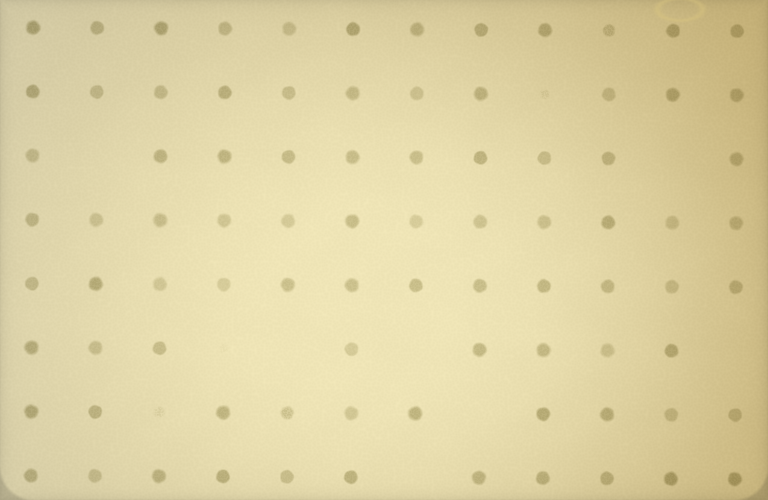
Write a Shadertoy shader that draws this pattern.

```glsl
// Aged cream paper with a slightly tilted 12 by 8 grid of worn olive dots.

const vec2 GRID_COUNT = vec2(12.0, 8.0);
const vec2 GRID_ORIGIN = vec2(0.0618, 0.0488); // centre of the lower left dot
const float GRID_STEP = 0.128;                 // in canvas heights
const float GRID_TILT = -0.005;
const float DOT_RADIUS = 0.0132;

float hash(vec2 p, float seed) {
    vec3 h = fract(vec3(p.xyx + seed) * vec3(0.1031, 0.1030, 0.0973));
    h += dot(h, h.yzx + 33.33);
    return fract((h.x + h.y) * h.z);
}

// Distance to the nearest scattered point, in cells
float cellular(vec2 p, float seed) {
    vec2 cell = floor(p);
    float nearest = 2.0;
    for (int y = -1; y <= 1; y++) {
        for (int x = -1; x <= 1; x++) {
            vec2 c = cell + vec2(x, y);
            vec2 point = c + vec2(hash(c, seed), hash(c, seed + 17.0));
            nearest = min(nearest, distance(p, point));
        }
    }
    return nearest;
}

float layeredSines(vec2 p) {
    float sum = 0.0;
    float amplitude = 0.5;
    for (int i = 0; i < 4; i++) {
        sum += amplitude * sin(p.x + 1.7 * sin(p.y)) * cos(p.y - 0.6 * p.x);
        p = mat2(1.5, 1.1, -1.1, 1.5) * p + 2.3;
        amplitude *= 0.55;
    }
    return sum;
}

float roundedBox(vec2 p, vec2 halfSize, float radius) {
    vec2 d = abs(p) - halfSize + radius;
    return length(max(d, 0.0)) + min(max(d.x, d.y), 0.0) - radius;
}

// Warm glow fading to grey on the left and tan on the right
vec3 paperColor(vec2 uv, vec2 p, float aspect) {
    const vec3 glow = vec3(0.937, 0.897, 0.715);
    const vec3 greyEdge = vec3(0.825, 0.79, 0.645);
    const vec3 tanEdge = vec3(0.77, 0.69, 0.465);
    float falloff = length((uv - vec2(0.47, 0.40)) * vec2(1.0, 0.78));
    vec3 color = mix(glow, mix(greyEdge, tanEdge, uv.x), smoothstep(0.1, 0.72, falloff));

    vec2 border = min(p, vec2(aspect, 1.0) - p);
    color *= 1.0 - 0.07 * exp(-max(min(border.x, border.y), 0.0) / 0.012);

    // Rounded lower corners
    float sheet = roundedBox(p - vec2(0.5 * aspect, 1.0), vec2(0.5 * aspect, 1.0), 0.07);
    color *= 1.0 - 0.13 * smoothstep(-0.003, 0.006, sheet);

    // Fine grain and soft mottling
    color += 0.022 * (cellular(p * 170.0, 3.0) - 0.5);
    return color + 0.006 * layeredSines(p * 19.0);
}

// Coverage of one dot; presence runs from rubbed away to whole
float dotInk(vec2 p, vec2 id, float presence, float pixel) {
    float angle = atan(p.y, p.x) + 6.2832 * hash(id, 5.0);
    float wobble = 0.025 * sin(3.0 * angle) + 0.02 * sin(5.0 * angle + id.x);
    float radius = DOT_RADIUS * mix(0.6, 1.0, presence) * (1.0 + wobble);
    float edge = length(p) - radius;
    float softness = pixel + mix(0.0005, 0.0025, hash(id, 9.0));
    float body = 1.0 - smoothstep(-softness, softness, edge);
    float rim = exp(-pow(edge / 0.002, 2.0)) * (0.5 + 0.5 * sin(angle));
    float patches = smoothstep(0.65, 0.25, cellular(p * 240.0 + id * 11.0, 7.0));
    float wear = mix(patches, 0.88 + 0.12 * patches, presence);
    return body * wear * (1.0 + 0.15 * rim);
}

float dotGrid(vec2 p, float pixel) {
    float c = cos(GRID_TILT);
    float s = sin(GRID_TILT);
    vec2 grid = mat2(c, -s, s, c) * (p - GRID_ORIGIN) / GRID_STEP;
    vec2 id = clamp(round(grid), vec2(0.0), GRID_COUNT - 1.0);
    float presence = smoothstep(0.04, 0.11, hash(id, 21.0));
    float strength = mix(0.55, 1.0, hash(id, 43.0));
    // Dots are paler near the middle of the sheet
    vec2 fromMiddle = id / (GRID_COUNT - 1.0) - 0.5;
    strength *= mix(0.85, 1.1, smoothstep(0.1, 0.6, length(fromMiddle)));
    strength *= presence;
    return strength * dotInk((grid - id) * GRID_STEP, id, presence, pixel);
}

// Thin elliptical stain
float ringStain(vec2 p, vec2 center, vec2 radii) {
    float ring = (length((p - center) / radii) - 1.0) * radii.y;
    return exp(-pow(ring / 0.0035, 2.0));
}

void mainImage(out vec4 fragColor, in vec2 fragCoord) {
    vec2 uv = fragCoord / iResolution.xy;
    vec2 p = fragCoord / iResolution.y;
    float aspect = iResolution.x / iResolution.y;
    float pixel = 1.0 / iResolution.y;

    vec3 color = paperColor(uv, p, aspect);
    float stain = ringStain(p, vec2(1.36, 0.981), vec2(0.045, 0.022));
    color = mix(color, vec3(0.86, 0.78, 0.50), 0.4 * stain);

    const vec3 inkTint = vec3(0.79, 0.78, 0.68);
    color *= mix(vec3(1.0), inkTint, dotGrid(p, pixel));
    fragColor = vec4(clamp(color, 0.0, 1.0), 1.0);
}
```
